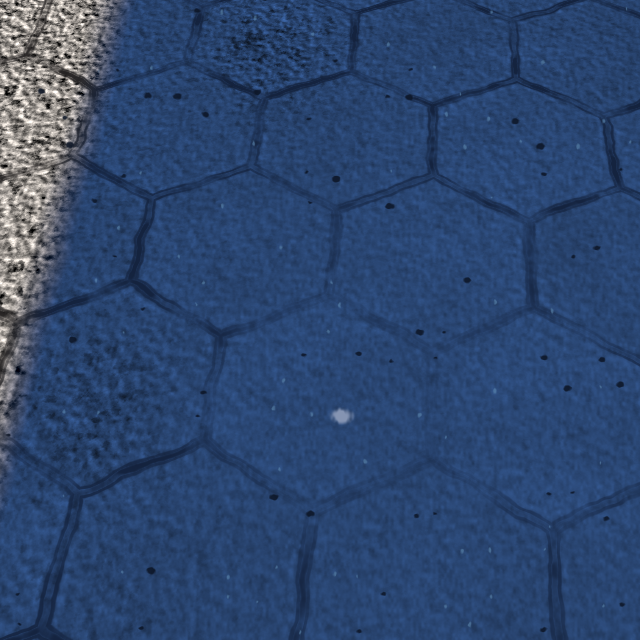
Reproduce this texture procedurally as a WebGL 1 fragment shader.

```glsl
precision highp float;
// Worn hexagonal pavers seen in perspective, in blue shade with a sunlit strip at left.
// Canvas points are projected onto the ground, split into hexagonal cells, then given
// wobbling joints, embossed grain, scattered specks and a soft shadow edge.

uniform vec2 u_resolution;

#define SHADE vec3(0.175, 0.295, 0.485)
#define SHADE_DARK vec3(0.14, 0.235, 0.385)
#define JOINT vec3(0.075, 0.13, 0.235)
#define SUN vec3(0.69, 0.665, 0.64)
#define SUN_JOINT vec3(0.15, 0.14, 0.14)
#define LIP_OFFSET 0.021
#define LIP_WIDTH 0.008
#define GRAIN_SCALE 40.0
#define SPECK_CELLS 24.0
#define PENUMBRA 0.038

float hash(vec2 p) {
  vec3 q = fract(vec3(p.xyx) * 0.1031);
  q += dot(q, q.yzx + 33.33);
  return fract((q.x + q.y) * q.z);
}

float noise(vec2 p) {
  vec2 i = floor(p), f = fract(p);
  f = f * f * (3.0 - 2.0 * f);
  return mix(mix(hash(i), hash(i + vec2(1, 0)), f.x),
             mix(hash(i + vec2(0, 1)), hash(i + vec2(1, 1)), f.x), f.y);
}

float fbm(vec2 p) {
  float sum = 0.0, gain = 0.5;
  for (int i = 0; i < 4; i++) {
    sum += gain * noise(p);
    p = p * 2.03 + 17.1;
    gain *= 0.5;
  }
  return sum / 0.9375;
}

// Soft round patch, one at its centre.
float patchAt(vec2 p, vec2 centre, float radius) {
  vec2 d = (p - centre) / radius;
  return exp(-dot(d, d));
}

// Offset from the nearest hexagon centre; tiles are one unit wide.
vec2 hexLocal(vec2 p) {
  vec2 period = vec2(1.0, 1.7320508);
  vec2 a = mod(p + 0.5 * period, period) - 0.5 * period;
  vec2 b = mod(p, period) - 0.5 * period;
  return dot(a, a) < dot(b, b) ? a : b;
}

// Sparse dots: x is dark, y is light.
vec2 specks(vec2 uv, float aa) {
  vec2 g = uv * SPECK_CELLS, id = floor(g);
  vec2 centre = 0.25 + 0.5 * vec2(hash(id + 3.7), hash(id + 91.3));
  vec2 d = fract(g) - centre;
  d += 0.06 * (vec2(noise(g * 9.0), noise(g * 9.0 + 40.0)) - 0.5);
  float kind = hash(id + 47.0), size = hash(id + 151.0);
  float dark = smoothstep(aa, -aa, length(d * vec2(0.8, 1.1)) - mix(0.05, 0.14, size * size));
  float light = smoothstep(aa, -aa, length(d * vec2(1.2, 0.8)) - mix(0.03, 0.075, size));
  return vec2(dark * step(kind, 0.1), light * step(0.87, kind));
}

void main() {
  vec2 uv = gl_FragCoord.xy / u_resolution;
  vec2 down = vec2(uv.x, 1.0 - uv.y);

  // Perspective projection onto the ground plane.
  float depth = 1.0 + 0.0072 * down.x + 0.7006 * down.y;
  vec2 ground = vec2(dot(down, vec2(4.189, 1.078)) - 1.333,
                     dot(down, vec2(-0.391, 6.371)) - 2.292) / depth;
  ground = vec2(ground.x - 0.5, ground.y * 0.8660254);
  float aa = 4.2 / (depth * u_resolution.x);

  // Hexagonal cell, its edge distance and its own tone.
  vec2 warp = vec2(fbm(ground * 7.0), fbm(ground * 7.0 + 53.0)) - 0.5;
  vec2 bent = ground + 0.045 * warp;
  vec2 local = hexLocal(bent);
  vec2 q = abs(local);
  float edge = 0.5 - max(q.x, dot(q, vec2(0.5, 0.8660254)));
  vec2 id = floor((bent - local) * 2.0 + 0.5);
  float tileTone = hash(id + 23.0);

  // Sun and shadow with a soft boundary.
  float boundary = 0.178 - 0.26 * down.y + 0.02 * (fbm(uv * 9.0) - 0.5);
  float lit = smoothstep(PENUMBRA, -PENUMBRA, uv.x - boundary);

  // Embossed grain, coarser on eroded patches and in raking light.
  float eroded = patchAt(uv, vec2(0.43, 0.93), 0.09) + 0.6 * patchAt(uv, vec2(0.14, 0.36), 0.1);
  eroded += 0.25 * smoothstep(0.5, 0.0, uv.x) + 0.15 * smoothstep(0.6, 1.0, uv.y);
  vec2 g = ground * GRAIN_SCALE;
  float relief = fbm(g * 0.75) - fbm(g * 0.75 + vec2(0.5, -0.6));
  float grain = noise(uv * vec2(230.0, 130.0)) - 0.5;
  float cloud = fbm(ground * 3.0 + 9.0) - 0.5;
  float pits = smoothstep(0.56, 0.74, fbm(g * 0.6 + 31.0));

  // Surface colour in shade and in sun.
  float darkness = 0.34 + 0.55 * cloud + 0.3 * (tileTone - 0.5) + 0.45 * eroded;
  vec3 shade = mix(SHADE, SHADE_DARK, clamp(darkness, 0.0, 1.2));
  shade *= 1.0 + 0.17 * grain + relief * (0.25 + 0.8 * eroded) - pits * (0.06 + 0.3 * eroded);
  vec3 sun = SUN * (0.93 + 0.15 * grain + 1.5 * relief - 0.5 * pits);
  vec3 color = mix(shade, sun, pow(vec3(lit), vec3(0.85, 1.0, 1.2)));
  color *= 1.0 - 0.5 * lit * (1.0 - lit);

  // Joints: two fine lips and a broken dark core, worn away near the middle.
  float wear = 0.85 * patchAt(uv, vec2(0.61, 0.36), 0.32);
  float strength = (1.0 - wear) * mix(0.45, 1.1, smoothstep(0.28, 0.62, fbm(ground * 5.0 + 71.0)));
  float deep = smoothstep(0.42, 0.62, fbm(ground * 4.0 + 113.0) + 0.14 * uv.y - 0.04);
  float lip = smoothstep(LIP_WIDTH + aa, LIP_WIDTH - aa, abs(edge - LIP_OFFSET));
  float core = smoothstep(LIP_OFFSET + aa, 0.008 - aa, edge);
  float halo = smoothstep(0.075, 0.0, edge);
  float rim = smoothstep(0.02, 0.0, abs(edge - 0.047)) * noise(ground * 6.0 + 19.0);
  float joint = max(0.65 * lip, core * mix(0.2, 1.0, deep)) + 0.14 * halo;
  color *= 1.0 + 0.16 * rim * strength;
  color = mix(color, mix(JOINT, SUN_JOINT, lit), clamp(joint * strength, 0.0, 0.95));

  // Dark and pale specks, plus one chipped fleck.
  vec2 dots = specks(uv, 0.5 * SPECK_CELLS / u_resolution.x + 0.02);
  color = mix(color, JOINT * 0.6, 0.85 * dots.x);
  color = mix(color, vec3(0.36, 0.53, 0.68), 0.6 * dots.y * (1.0 - lit));
  float fleck = patchAt(uv * vec2(0.7, 1.0), vec2(0.374, 0.35), 0.013);
  color = mix(color, vec3(0.52, 0.58, 0.7), smoothstep(0.25, 0.8, fleck + 0.5 * grain * fleck));

  gl_FragColor = vec4(clamp(color, 0.0, 1.0), 1.0);
}
```
